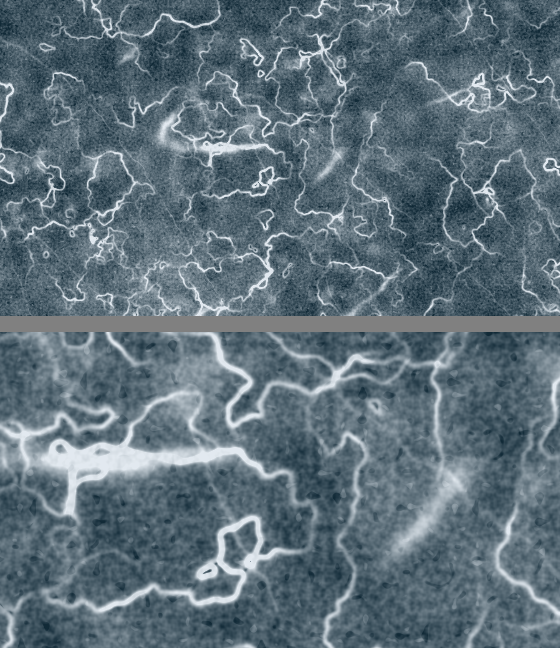
Top, the full canvas; bottom, a detail of the centre.
Write a Shadertoy shader that draws this texture.

```glsl
// Blue-grey marble: a cloudy, grainy stone crossed by pale broken veins.
// Veins are the zero lines of fractal gradient noise; dividing the noise by
// its own slope turns it into a distance, so the lines keep an even width.

const vec3 STONE_DARK = vec3(0.15, 0.24, 0.29);
const vec3 VEIN_PALE  = vec3(0.74, 0.78, 0.81);

// Unit vector in a random direction for one lattice corner.
vec2 cornerGradient(vec2 cell) {
    float angle = 6.2832 * fract(sin(dot(cell, vec2(127.1, 311.7))) * 43758.5);
    return vec2(cos(angle), sin(angle));
}

// Gradient noise: value in x, slope in yz.
vec3 gradientNoise(vec2 p) {
    vec2 cell = floor(p), f = fract(p);
    vec2 u = f * f * f * (f * (f * 6.0 - 15.0) + 10.0);
    vec2 du = 30.0 * f * f * (f * (f - 2.0) + 1.0);
    vec2 ga = cornerGradient(cell);
    vec2 gb = cornerGradient(cell + vec2(1, 0));
    vec2 gc = cornerGradient(cell + vec2(0, 1));
    vec2 gd = cornerGradient(cell + vec2(1, 1));
    float a = dot(ga, f);
    float b = dot(gb, f - vec2(1, 0));
    float c = dot(gc, f - vec2(0, 1));
    float d = dot(gd, f - vec2(1, 1));
    float k = a - b - c + d;
    float value = a + u.x * (b - a) + u.y * (c - a) + u.x * u.y * k;
    vec2 slope = ga + u.x * (gb - ga) + u.y * (gc - ga)
               + u.x * u.y * (ga - gb - gc + gd)
               + du * (u.yx * k + vec2(b, c) - a);
    return vec3(value, slope);
}

// Sum of octaves, with the slope carried along.
vec3 fractalNoise(vec2 p, int octaves) {
    vec3 sum = vec3(0.0);
    float amplitude = 1.0, frequency = 1.0;
    for (int i = 0; i < octaves; i++) {
        vec3 n = gradientNoise(p * frequency + 17.37 * float(i));
        sum += amplitude * vec3(n.x, n.yz * frequency);
        amplitude *= 0.5;
        frequency *= 2.03;
    }
    return sum;
}

// Approximate distance to the nearest zero line of the noise.
float veinDistance(vec2 p, float scale, int octaves) {
    vec3 n = fractalNoise(p * scale, octaves);
    return abs(n.x) / (scale * (length(n.yz) + 0.15));
}

// Sharp core with a faint halo.
float veinGlow(float dist, float width, float halo) {
    float core = dist / width;
    return exp(-core * core) + 0.2 * exp(-dist / halo);
}

// Smooth patches that switch a layer on and off.
float patches(vec2 p, float scale, float low, float high) {
    return smoothstep(low, high, gradientNoise(p * scale).x);
}

// Turns by an angle, then stretches features along the new x axis.
vec2 stretchAlong(vec2 p, float angle, float squeeze) {
    float c = cos(angle), s = sin(angle);
    return vec2((c * p.x + s * p.y) * squeeze, c * p.y - s * p.x);
}

// Clouds, mottling, grain, small dark pits and pale flecks.
float stoneTone(vec2 p) {
    float clouds = 0.32 * fractalNoise(p * 2.3 + 5.3, 2).x;
    float mottle = 0.27 * fractalNoise(p * 14.0 + 2.7, 4).x;
    float grain  = 0.31 * fractalNoise(p * 125.0, 2).x;
    float pits   = 0.20 * patches(p + 3.1, 75.0, 0.34, 0.46);
    float flecks = 0.22 * patches(p + 8.7, 85.0, 0.38, 0.50);
    return 0.20 + clouds + mottle + grain - pits + flecks;
}

// All vein layers, from wiggly networks to long straight streaks.
float veinTone(vec2 p) {
    float wear = clamp(0.8 + 1.1 * fractalNoise(p * 10.0 + 8.2, 3).x, 0.15, 1.4);
    float cluster = patches(p + 4.6, 2.9, -0.12, 0.25);

    // Curling networks
    float network = veinGlow(veinDistance(p + 1.7, 2.9, 5), 0.0034, 0.013)
                  * patches(p + 9.4, 2.4, -0.30, 0.08);
    float second = veinGlow(veinDistance(p + 12.3, 3.7, 5), 0.0030, 0.011)
                 * patches(p + 2.2, 2.6, -0.16, 0.18);
    float fine = veinGlow(veinDistance(p + 6.1, 5.6, 4), 0.0028, 0.008) * cluster;

    // Long diagonal streaks, frayed at the rim and partly soft
    float fray = 0.012 * fractalNoise(p * 16.0 + 1.3, 3).x;
    vec2 streakP = stretchAlong(p, 0.48, 0.22) + vec2(0.0, fray);
    float streak = veinGlow(veinDistance(streakP + 2.9, 2.6, 1), 0.0046, 0.020)
                 * patches(p + 7.8, 3.3, -0.02, 0.30);

    // Thin, nearly straight cracks
    vec2 crackP = stretchAlong(p, -0.95, 0.25) + vec2(0.0, fray);
    float crack = veinGlow(veinDistance(crackP + 5.5, 1.8, 1), 0.0020, 0.004);

    // Chalky blotches around the busy places
    float chalk = cluster * smoothstep(0.08, 0.55, fractalNoise(p * 12.0 + 3.9, 4).x);

    return wear * (1.05 * network + 0.85 * second + 0.85 * fine + 0.85 * streak
         + 0.22 * crack) + 0.36 * chalk;
}

void mainImage(out vec4 fragColor, in vec2 fragCoord) {
    vec2 p = fragCoord / iResolution.y;
    float stone = stoneTone(p);
    float veins = clamp(veinTone(p), 0.0, 1.15);
    float tone = clamp(stone + veins * (1.0 - 0.5 * stone), -0.14, 1.25);
    fragColor = vec4(mix(STONE_DARK, VEIN_PALE, tone), 1.0);
}
```
